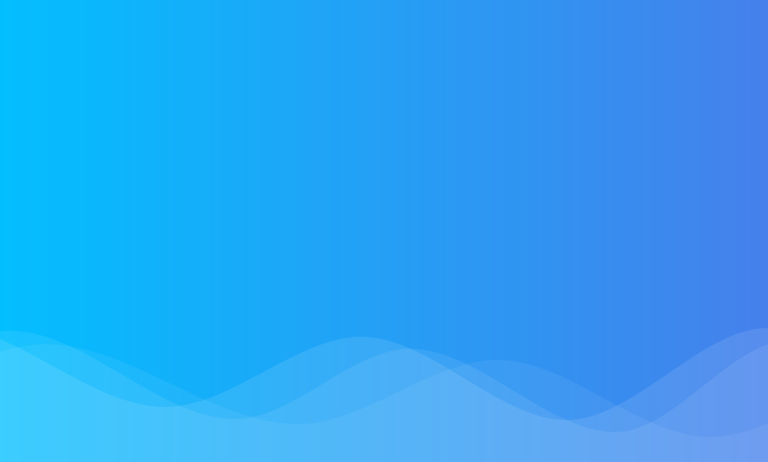
Give the GLSL for this background, as a WebGL 1 fragment shader.

```glsl
precision highp float;

uniform vec2 u_resolution;

#define SKY_LEFT vec3(0.012, 0.747, 0.998)
#define SKY_RIGHT vec3(0.272, 0.502, 0.922)
#define FOAM vec3(1.0)
#define FRONT_ALPHA 0.10
#define MIDDLE_ALPHA 0.08
#define BACK_ALPHA 0.06

// Height change between two neighbouring turning points
float swell(float x, vec2 a, vec2 b) {
    return (b.y - a.y) * smoothstep(a.x, b.x, x);
}

// Smooth crest line through six alternating crests and troughs
float crestLine(float x, vec2 a, vec2 b, vec2 c, vec2 d, vec2 e, vec2 f) {
    return a.y + swell(x, a, b) + swell(x, b, c) + swell(x, c, d)
               + swell(x, d, e) + swell(x, e, f);
}

// Translucent water below a crest line, with a soft one-pixel edge
vec3 addWater(vec3 color, float y, float crest, float alpha) {
    float edge = 0.75 / u_resolution.y;
    float cover = smoothstep(-edge, edge, crest - y);
    return mix(color, FOAM, alpha * cover);
}

void main() {
    vec2 uv = gl_FragCoord.xy / u_resolution;

    // Horizontal sky gradient
    vec3 color = mix(SKY_LEFT, SKY_RIGHT, uv.x);

    // Three overlapping waves
    float back = crestLine(uv.x,
        vec2(-0.247, 0.082), vec2(0.059, 0.255), vec2(0.388, 0.082),
        vec2(0.648, 0.221), vec2(0.925, 0.054), vec2(1.200, 0.220));
    float middle = crestLine(uv.x,
        vec2(-0.250, 0.100), vec2(0.013, 0.284), vec2(0.306, 0.093),
        vec2(0.534, 0.245), vec2(0.802, 0.065), vec2(1.029, 0.264));
    float front = crestLine(uv.x,
        vec2(-0.078, 0.297), vec2(0.215, 0.119), vec2(0.471, 0.271),
        vec2(0.738, 0.091), vec2(1.000, 0.290), vec2(1.250, 0.100));

    color = addWater(color, uv.y, back, BACK_ALPHA);
    color = addWater(color, uv.y, middle, MIDDLE_ALPHA);
    color = addWater(color, uv.y, front, FRONT_ALPHA);

    gl_FragColor = vec4(color, 1.0);
}
```
